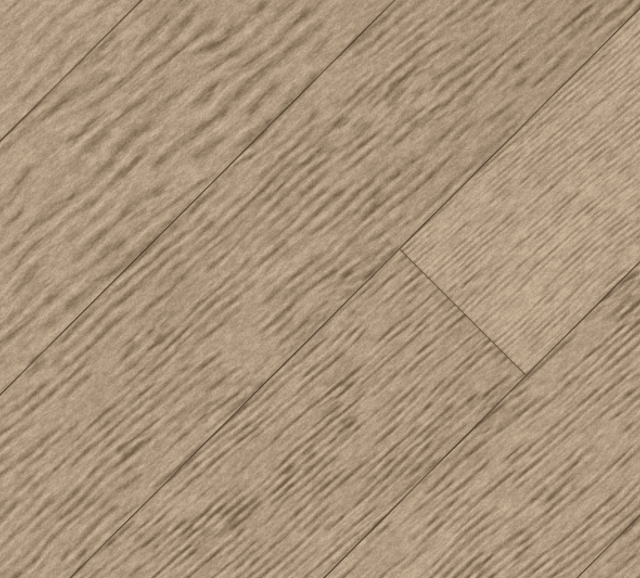
Write a Shadertoy shader that draws this texture.

```glsl
// Oak plank floor laid on the diagonal: long boards with thin dark seams and staggered ends.
// Each board has its own tone and grain; the grain is warped growth lines
// with a lit edge, broken into dashes, with pores, sparse flecks and fine speckle on top.

const float BOARD_WIDTH = 0.28;
const float BOARD_LENGTH = 2.12;
const float STAGGER = 0.8485;
const vec3 PALE_OAK = vec3(0.725, 0.64, 0.54);
const vec3 DARK_OAK = vec3(0.51, 0.43, 0.34);
const vec3 SEAM_COLOR = vec3(0.27, 0.21, 0.15);

// Board styles: tone, growth lines per unit, line contrast
const vec3 STYLES[7] = vec3[7](
    vec3(0.88, 42.0, 0.30), vec3(0.83, 36.0, 0.60), vec3(0.81, 60.0, 0.60),
    vec3(0.82, 84.0, 0.75), vec3(0.87, 80.0, 0.75), vec3(0.84, 62.0, 0.60),
    vec3(1.03, 115.0, 0.48));

float hash(vec2 p) {
    vec3 q = fract(p.xyx * vec3(0.1031, 0.1030, 0.0973));
    q += dot(q, q.yzx + 33.33);
    return fract((q.x + q.y) * q.z);
}

float noise(vec2 p) {
    vec2 cell = floor(p), f = fract(p);
    f = f * f * (3.0 - 2.0 * f);
    float low = mix(hash(cell), hash(cell + vec2(1, 0)), f.x);
    float high = mix(hash(cell + vec2(0, 1)), hash(cell + vec2(1, 1)), f.x);
    return mix(low, high, f.y);
}

float fbm(vec2 p) {
    float sum = 0.0, amp = 0.5;
    for (int i = 0; i < 3; i++) {
        sum += amp * noise(p);
        p = p * 2.03 + 17.3;
        amp *= 0.5;
    }
    return sum / 0.875;
}

// Brightness of the wood; g.x runs along the fibres, g.y across them
float woodValue(vec2 g, vec3 style, float seed) {
    float pitch = style.y;
    float ring = g.y * pitch + 1.9 * fbm(g * vec2(4.0, 9.0) + seed);

    // Growth lines: a dark groove with a lit edge, broken into dashes
    float phase = fract(ring);
    float groove = smoothstep(0.25, 0.65, phase) * (1.0 - smoothstep(0.75, 1.0, phase));
    float lit = smoothstep(0.0, 0.12, phase) * (1.0 - smoothstep(0.12, 0.35, phase));
    float dash = smoothstep(0.22, 0.62, noise(vec2(g.x * 17.0, ring * 1.2) + seed));

    // Pores follow the warped lines, fibres are finer still
    float pore = noise(vec2(g.x * 50.0, ring / pitch * 210.0) + seed);
    float fibre = noise(g * vec2(120.0, 330.0) + seed);
    float fleck = smoothstep(0.74, 0.92, noise(g * vec2(7.0, 26.0) + seed));
    float cloud = fbm(g * vec2(3.0, 9.0) + seed + 40.0);

    float value = style.x + 0.16 * (cloud - 0.5);
    value -= style.z * groove * dash * (0.5 + 0.7 * pore);
    value += 0.3 * style.z * lit * dash;
    value -= 0.45 * style.z * fleck * smoothstep(0.4, 0.7, pore);
    value += 0.34 * (0.5 - pore) + 0.34 * (fibre - 0.5);
    return value;
}

// Smooth line of the given half width at distance d
float stroke(float d, float halfWidth, float pixel) {
    return 1.0 - smoothstep(halfWidth - pixel, halfWidth + pixel, d);
}

void mainImage(out vec4 fragColor, in vec2 fragCoord) {
    float pixel = 1.0 / iResolution.x;
    vec2 p = fragCoord * pixel;

    // Diagonal board axes
    float along = (p.x + p.y) * 0.70711;
    float across = (p.x - p.y + 0.682) * 0.70711;

    // Row and board under this point
    float row = floor(across / BOARD_WIDTH);
    float lengthPos = (along - 0.805 - STAGGER * (row - 2.0)) / BOARD_LENGTH;
    float board = floor(lengthPos);
    bool paleBoard = row == 2.0 && board >= 0.0;
    int styleId = paleBoard ? 6 : int(clamp(row + 1.0, 0.0, 5.0));
    float seed = floor(hash(vec2(row, board) + 7.0) * 90.0);

    // Wood, with fibres tilted slightly against the board
    vec2 grain = vec2(along, across - 0.07 * along);
    float value = woodValue(grain, STYLES[styleId], seed);
    value += 0.12 * (0.7 - along);
    value += 0.34 * (noise(p * 430.0) - 0.5);

    // Distances to the long seam and to the board end
    float acrossFrac = fract(across / BOARD_WIDTH);
    float lengthFrac = fract(lengthPos);
    float sideDist = min(acrossFrac, 1.0 - acrossFrac) * BOARD_WIDTH;
    float endDist = min(lengthFrac, 1.0 - lengthFrac) * BOARD_LENGTH;
    value -= 0.15 * exp(-min(sideDist, endDist) / 0.003);

    // Seams of uneven darkness
    float wear = 0.6 + 0.4 * noise(vec2(along * 14.0, row + board * 5.0));
    float sideSeam = stroke(sideDist, 0.0010, pixel) * wear;
    float endSeam = stroke(endDist, 0.0007, pixel) * 0.75;

    vec3 color = mix(DARK_OAK, PALE_OAK, clamp(value, -0.25, 1.3));
    color = mix(color, SEAM_COLOR, max(sideSeam, endSeam));
    fragColor = vec4(color, 1.0);
}
```
